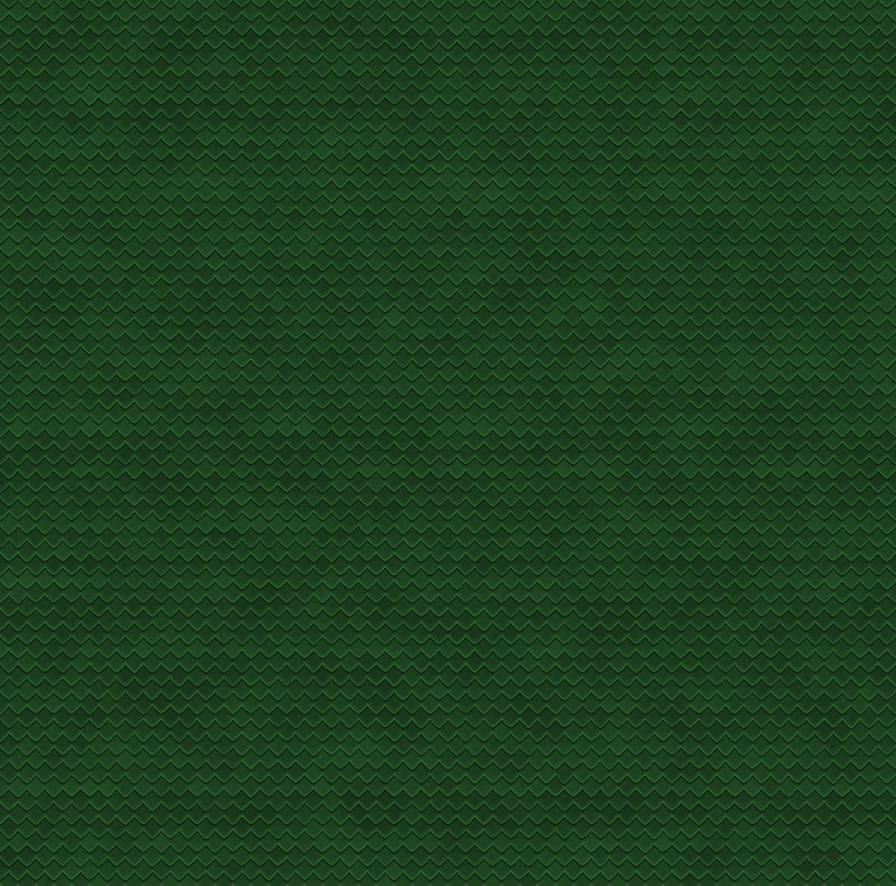
This pattern is drawn by a WebGL 2 fragment shader. Its source:

```glsl
#version 300 es
precision highp float;
// Rows of small overlapping dark green diamond scales with light edges and thin shadows.

uniform vec2 u_resolution;
out vec4 fragColor;

float hash(vec2 p) {
    vec3 q = fract(p.xyx * vec3(0.1031, 0.1030, 0.0973));
    q += dot(q, q.yzx + 33.33);
    return fract((q.x + q.y) * q.z);
}

// Gradient noise, about -0.7 to 0.7
float cornerSlope(vec2 cell, vec2 offset) {
    float angle = 6.2832 * hash(cell + 3.0);
    return dot(vec2(cos(angle), sin(angle)), offset);
}

float gradientNoise(vec2 p) {
    vec2 i = floor(p), f = fract(p);
    vec2 u = f * f * f * (f * (f * 6.0 - 15.0) + 10.0);
    vec2 e = vec2(1.0, 0.0);
    return mix(mix(cornerSlope(i, f), cornerSlope(i + e, f - e), u.x),
               mix(cornerSlope(i + e.yx, f - e.yx), cornerSlope(i + 1.0, f - 1.0), u.x), u.y);
}

// Alternate rows shift by half a scale
float columnAt(float x, float row) {
    return x + 0.5 * mod(row, 2.0);
}

// Height of the zigzag lower edge of a row, measured downward
float lowerEdge(float x, float row) {
    float column = columnAt(x, row);
    float side = 2.0 * abs(fract(column) - 0.5);
    float depth = 0.54 + 0.1 * hash(vec2(floor(column), row) + 7.0);
    return row + depth * (1.0 - pow(side, 1.3));
}

void main() {
    vec2 uv = gl_FragCoord.xy / u_resolution;
    vec2 p = vec2(uv.x, 1.0 - uv.y) * vec2(50.0, 64.0);
    float pixel = 64.0 / u_resolution.y;

    // Find the scale on top at this point
    float row = ceil(p.y);
    if (p.y <= lowerEdge(p.x, row - 1.0)) row -= 1.0;
    float column = columnAt(p.x, row);
    vec2 id = vec2(floor(column), row);
    float across = fract(column) - 0.5;
    float fromRim = lowerEdge(p.x, row) - p.y;
    float fromUpper = p.y - lowerEdge(p.x, row - 1.0);

    // Face: tinted per scale and per row, with grain and broad drift
    float tone = 0.36 + 0.4 * (hash(id) - 0.5)
               + 0.35 * (hash(vec2(5.0, row)) - 0.5) - 0.15 * across
               + 0.3 * gradientNoise(p * vec2(4.0, 3.0))
               + 0.45 * gradientNoise(p * 0.25);
    vec3 color = mix(vec3(0.094, 0.210, 0.102), vec3(0.138, 0.300, 0.148), clamp(tone, 0.0, 1.0));

    // Soft glow inside the rim, then a thin bright edge that fades at the tip
    float glow = 1.0 - smoothstep(0.1, 0.65, fromRim);
    color = mix(color, vec3(0.142, 0.305, 0.152), 0.4 * glow);
    float rim = 1.0 - smoothstep(0.06, 0.28, fromRim);
    rim *= 0.35 + 0.4 * hash(id + 31.0) + 0.25 * smoothstep(0.1, 0.4, abs(across));
    color = mix(color, vec3(0.190, 0.410, 0.200), rim);

    // Thin shadow cast by the row above, and a smooth dark seam
    float shadow = 1.0 - smoothstep(0.04, 0.23, fromUpper);
    shadow *= 0.75 + 0.25 * hash(id + 53.0);
    color = mix(color, vec3(0.052, 0.145, 0.052), shadow);
    float seam = 1.0 - smoothstep(0.0, pixel, fromRim);
    color = mix(color, vec3(0.068, 0.172, 0.070), 0.6 * seam);

    fragColor = vec4(color, 1.0);
}
```
